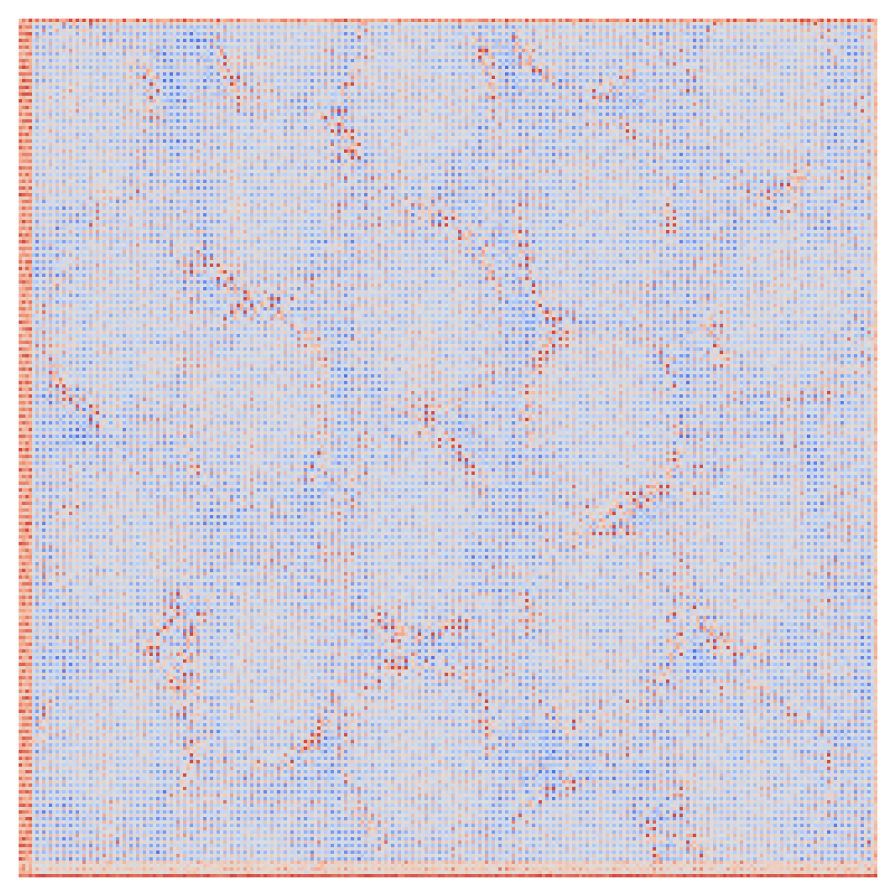
Reproduce this pattern procedurally as a WebGL 2 fragment shader.

```glsl
#version 300 es
precision highp float;

uniform vec2 u_resolution;
out vec4 fragColor;

#define CELLS 256.0        // two cells per repeat: 128 repeats each way
#define MARGIN 0.0208
#define DOT_TONE 1.75      // tones run from 0 (blue) over 4 (grey) to 7 (red)
#define DASH_TONE 5.05
#define GAP_TONE 3.55
#define GRAIN 1.0
#define BAND_GAIN 1.1
#define RING_GAIN 3.2
#define RING_WIDTH 0.05
#define BLOB_GRID vec2(5.2, 3.9)

const vec3 RAMP[8] = vec3[8](
  vec3(0.31, 0.44, 0.91), vec3(0.49, 0.63, 0.97),
  vec3(0.65, 0.77, 0.99), vec3(0.78, 0.84, 0.94),
  vec3(0.87, 0.87, 0.87), vec3(0.94, 0.80, 0.73),
  vec3(0.96, 0.65, 0.54), vec3(0.82, 0.28, 0.24));

vec2 hash2(vec2 p) {
  vec3 q = fract(p.xyx * vec3(0.1031, 0.1030, 0.0973));
  q += dot(q, q.yzx + 33.33);
  return fract((q.xx + q.yz) * q.zy);
}

float cornerSlope(vec2 corner, vec2 offset) {
  return dot(hash2(corner + 91.0) * 2.0 - 1.0, offset);
}

float gradientNoise(vec2 p) {
  vec2 i = floor(p), f = p - i;
  vec2 u = f * f * f * (f * (f * 6.0 - 15.0) + 10.0);
  vec2 e = vec2(1.0, 0.0);
  return mix(mix(cornerSlope(i, f), cornerSlope(i + e, f - e), u.x),
             mix(cornerSlope(i + e.yx, f - e.yx), cornerSlope(i + 1.0, f - 1.0), u.x), u.y);
}

// Distance to the nearest centre of a jittered, staggered grid of tall blobs
float blobDistance(vec2 p) {
  p *= BLOB_GRID;
  float nearest = 9.0;
  float column = floor(p.x);
  for (int x = -1; x <= 1; x++) {
    float c = column + float(x);
    float shift = 0.5 * mod(c, 2.0);
    float row = floor(p.y - shift);
    for (int y = -1; y <= 1; y++) {
      vec2 id = vec2(c, row + float(y));
      vec2 centre = id + vec2(0.5, 0.5 + shift) + 0.3 * (hash2(id + 17.0) - 0.5);
      nearest = min(nearest, length(p - centre));
    }
  }
  return nearest;
}

float cellTone(vec2 cell) {
  cell = clamp(cell, 0.0, CELLS - 1.0);
  vec2 odd = mod(cell, 2.0);
  vec2 rnd = hash2(cell + 5.0);
  float grain = rnd.x + rnd.y - 1.0;
  vec2 p = (cell + 0.5) / CELLS;

  // Blue dots and warm dashes alternate down every second column
  float onColumn = odd.x;
  float tone = mix(GAP_TONE + 0.35 * (0.5 - odd.y), mix(DASH_TONE, DOT_TONE, odd.y), onColumn);
  tone += GRAIN * grain * mix(0.7, 1.3, onColumn);

  // Streaks along columns and rows
  float bands = gradientNoise(vec2(p.x * 46.0, p.y * 6.0))
              + 0.7 * gradientNoise(vec2(p.x * 7.0, p.y * 52.0) + 40.0);
  tone += BAND_GAIN * bands * mix(0.5, 1.4, onColumn);

  // Softer blob interiors, broken warm and cold rims
  float d = blobDistance(p) + 0.09 * gradientNoise(p * 11.0);
  float inside = smoothstep(0.46, 0.26, d);
  tone = mix(tone, 4.1, 0.2 * inside);
  float patches = smoothstep(-0.15, 0.3, gradientNoise(p * 9.0 + 60.0));
  float warmRim = exp(-pow((d - 0.46) / RING_WIDTH, 2.0));
  float coldRim = exp(-pow((d - 0.57) / (1.5 * RING_WIDTH), 2.0));
  tone += RING_GAIN * patches * (warmRim * step(0.62, rnd.x) * 0.65
        - coldRim * step(0.68, rnd.y) * 0.5);

  // Warm frame: broad at the left, thin elsewhere
  vec2 far = CELLS - 1.0 - cell;
  float left = 1.0 - step(3.5, cell.x);
  tone = mix(tone, 5.2 + 1.1 * odd.y + 0.8 * grain, left);
  tone = mix(tone, 5.1 + 0.5 * odd.x + grain, 0.65 * (1.0 - step(4.5, cell.y)));
  tone = mix(tone, 5.2 + grain, 1.0 - step(0.5, far.x));
  tone = mix(tone, 5.7 + 0.8 * odd.x + grain, 1.0 - step(0.5, far.y));
  tone = mix(tone, 6.7 + 0.4 * grain, 1.0 - step(0.5, cell.y));
  return clamp(tone, 0.0, 7.0);
}

vec3 cellColor(vec2 cell) {
  float tone = cellTone(cell);
  int stop = min(int(tone), 6);
  return mix(RAMP[stop], RAMP[stop + 1], tone - float(stop));
}

void main() {
  vec2 uv = gl_FragCoord.xy / u_resolution;
  vec2 panel = (uv - MARGIN) / (1.0 - 2.0 * MARGIN);
  vec2 pixel = CELLS / (u_resolution * (1.0 - 2.0 * MARGIN));

  // Box filter over the four cells around the pixel
  vec2 q = panel * CELLS - 0.5;
  vec2 i = floor(q);
  vec2 w = clamp((q - i - 0.5) / min(pixel, 1.0) + 0.5, 0.0, 1.0);
  vec2 e = vec2(1.0, 0.0);
  vec3 color = mix(mix(cellColor(i), cellColor(i + e), w.x),
                   mix(cellColor(i + e.yx), cellColor(i + 1.0), w.x), w.y);

  vec2 edge = (0.5 - abs(panel - 0.5)) * CELLS / pixel + 0.5;
  float cover = clamp(edge.x, 0.0, 1.0) * clamp(edge.y, 0.0, 1.0);
  fragColor = vec4(mix(vec3(1.0), color, cover), 1.0);
}
```
